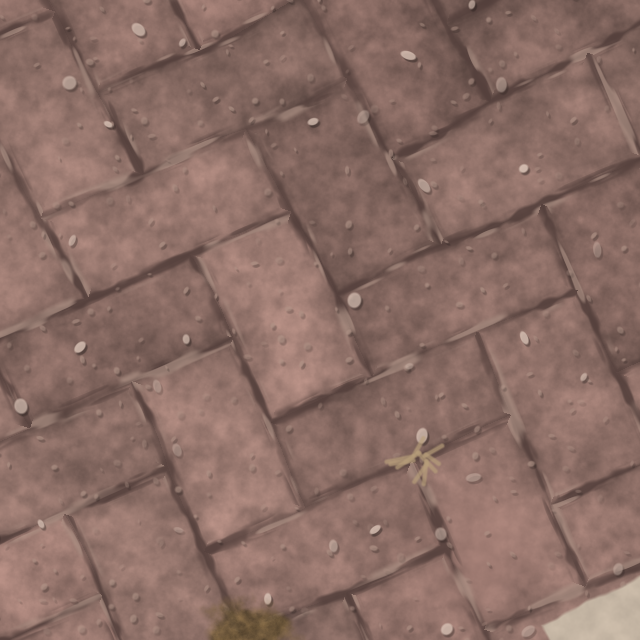
A Shadertoy shader for this texture:

```glsl
// Weathered clay pavers in a tilted herringbone bond, two units long by one wide.
// Each lattice cell finds its paver from (x - y) mod 4; noise then wears the faces,
// litters the joints and scatters grit, with moss, straw and a kerb corner on top.

const vec2 ORIGIN = vec2(0.527, 0.544);     // lattice origin on the canvas
const vec2 UNIT = vec2(0.175, 0.1445);      // lattice unit along each axis
const float TILT = 0.41;                    // bond rotation in radians
const float JOINT_WIDTH = 0.0036;           // half width of the dark crack
const float FACE_VARIATION = 0.09;          // brightness spread between pavers
const vec3 CLAY = vec3(0.555, 0.438, 0.405);
const vec3 CLAY_PINK = vec3(0.64, 0.49, 0.455);
const vec3 CRACK = vec3(0.33, 0.25, 0.235);
const vec3 LITTER = vec3(0.69, 0.58, 0.53);
const vec3 GRIT = vec3(0.83, 0.74, 0.69);
const vec3 STRAW = vec3(0.72, 0.62, 0.48);
const vec3 MOSS = vec3(0.40, 0.32, 0.20);
const vec3 KERB = vec3(0.77, 0.71, 0.64);

float hash(vec2 p) {
    vec3 q = fract(vec3(p.xyx) * 0.1031);
    q += dot(q, q.yzx + 33.33);
    return fract((q.x + q.y) * q.z);
}

float noise(vec2 p) {
    vec2 i = floor(p), f = fract(p);
    f = f * f * (3.0 - 2.0 * f);
    return mix(mix(hash(i), hash(i + vec2(1, 0)), f.x),
               mix(hash(i + vec2(0, 1)), hash(i + vec2(1, 1)), f.x), f.y);
}

float fbm(vec2 p) {
    float sum = 0.0, amp = 0.5;
    for (int i = 0; i < 4; i++) {
        sum += amp * noise(p);
        p = mat2(0.8, 0.6, -0.6, 0.8) * p * 2.1 + 17.0;
        amp *= 0.5;
    }
    return sum / 0.9375;
}

mat2 rotation(float a) { return mat2(cos(a), -sin(a), sin(a), cos(a)); }

// Randomly placed elliptical stones; returns coverage scaled by brightness.
float stones(vec2 p, float cellSize, float density, float radius, float seed) {
    float cover = 0.0;
    vec2 home = floor(p / cellSize);
    for (int y = -1; y <= 1; y++)
    for (int x = -1; x <= 1; x++) {
        vec2 cell = home + vec2(x, y), key = cell + seed;
        if (hash(key + 3.7) > density) continue;
        vec2 centre = (cell + vec2(hash(key + 11.3), hash(key + 29.1))) * cellSize;
        vec2 d = rotation(6.28 * hash(key + 41.9)) * (p - centre);
        d.y *= 1.0 + hash(key + 53.2);
        float r = radius * mix(0.5, 1.2, hash(key + 67.7));
        float edge = max(0.0022, 1.0 / iResolution.y);
        cover = max(cover, (1.0 - smoothstep(r - edge, r + edge, length(d)))
                           * mix(0.35, 1.0, hash(key + 71.5)));
    }
    return cover;
}

float segment(vec2 p, vec2 a, vec2 b) {
    vec2 ab = b - a;
    return length(p - a - ab * clamp(dot(p - a, ab) / dot(ab, ab), 0.0, 1.0));
}

void mainImage(out vec4 fragColor, in vec2 fragCoord) {
    vec2 uv = fragCoord / iResolution.xy;
    float px = 1.0 / iResolution.y;

    // Lattice coordinates with the slight drift of hand-laid rows
    vec2 along = rotation(TILT) * (uv - ORIGIN);
    vec2 p = along / UNIT;
    p.y -= 0.1 * max(p.x, 0.0) * smoothstep(0.0, 1.2, p.y);
    p.x += 0.08 * max(p.y, 0.0);
    p += 0.07 * (vec2(noise(uv * 9.0), noise(uv * 9.0 + 40.0)) - 0.5);

    // Herringbone: phases 0 and 3 stand upright, 1 and 2 lie flat
    vec2 cell = floor(p);
    float phase = mod(cell.x - cell.y, 4.0);
    bool flatLaid = phase > 0.5 && phase < 2.5;
    vec2 base = cell - vec2(phase == 2.0, phase == 3.0);
    vec2 size = flatLaid ? vec2(2, 1) : vec2(1, 2);
    vec2 gap = (0.5 * size - abs(p - base - 0.5 * size)) * UNIT;
    float edge = min(gap.x, gap.y);

    // Worn clay faces
    float id = hash(base + 80.0);
    vec3 col = mix(CLAY, CLAY_PINK, 0.35 * hash(base + 130.0));
    float tone = 1.0 + FACE_VARIATION * (id - 0.5) * 2.0;
    tone += 0.40 * (fbm(uv * 11.0) - 0.5) + 0.34 * (fbm(uv * 55.0 + 9.0) - 0.5);
    tone += 0.10 * (0.5 - uv.y) - 0.07 * (uv.x - 0.5);
    col *= tone;
    col = mix(col, CLAY_PINK, 0.55 * exp(-90.0 * dot(uv - vec2(0.75, 0.14), uv - vec2(0.75, 0.14))));

    // Joints: broad grime, broken crack and streaks of litter
    float wobble = edge + 0.009 * (noise(uv * 48.0) - 0.5);
    float broken = smoothstep(0.22, 0.6, noise(uv * 13.0 + 7.0));
    col *= 1.0 - 0.20 * exp(-max(edge, 0.0) / 0.013);
    float crack = 1.0 - smoothstep(JOINT_WIDTH - 0.002, JOINT_WIDTH + 0.003 + px, wobble);
    col = mix(col, CRACK, crack * mix(0.3, 0.85, broken));
    vec2 strip = gap.y < gap.x ? along : along.yx;
    float streak = noise(strip * vec2(20.0, 115.0) + 60.0);
    float nearJoint = 1.0 - smoothstep(0.006, 0.017, edge);
    col = mix(col, LITTER, 0.65 * nearJoint * smoothstep(0.6, 0.85, streak));
    col = mix(col, CRACK, 0.55 * nearJoint * smoothstep(0.38, 0.15, streak));

    // Grit and pebbles, each with a soft shadow
    vec2 drop = vec2(0.003, -0.004);
    col *= 1.0 - 0.22 * stones(uv - drop, 0.036, 0.42, 0.0052, 5.0);
    col = mix(col, LITTER, 0.65 * stones(uv, 0.036, 0.42, 0.0052, 5.0));
    col *= 1.0 - 0.35 * stones(uv - drop, 0.105, 0.38, 0.011, 90.0);
    col = mix(col, GRIT, 0.95 * stones(uv, 0.105, 0.38, 0.011, 90.0));

    // Dry straw tuft
    for (int i = 0; i < 9; i++) {
        float k = float(i), angle = 6.28 * hash(vec2(k, 4.0));
        vec2 root = vec2(0.655, 0.28) + 0.025 * (vec2(hash(vec2(k, 8.0)), hash(vec2(k, 15.0))) - 0.5);
        vec2 tip = root + mix(0.02, 0.055, hash(vec2(k, 21.0))) * vec2(cos(angle), 0.7 * sin(angle));
        col = mix(col, STRAW, 0.7 * (1.0 - smoothstep(0.0012, 0.004 + px, segment(uv, root, tip))));
    }

    // Moss clump at the lower edge
    float clump = length((uv - vec2(0.385, 0.01)) * vec2(0.8, 1.0)) + 0.06 * (fbm(uv * 38.0) - 0.5);
    vec3 moss = MOSS * (0.6 + 0.85 * fbm(uv * 85.0));
    col = mix(col, moss, 0.85 * (1.0 - smoothstep(0.025, 0.072, clump)));

    // Pale kerb corner
    vec2 kerb = rotation(0.46) * (uv - vec2(0.846, 0.023));
    float inside = min(kerb.x, -kerb.y) + 0.006 * (noise(uv * 60.0) - 0.5);
    col = mix(col, KERB * (0.92 + 0.16 * fbm(uv * 40.0)), smoothstep(-0.002 - px, 0.003, inside));

    fragColor = vec4(clamp(col, 0.0, 1.0), 1.0);
}
```
